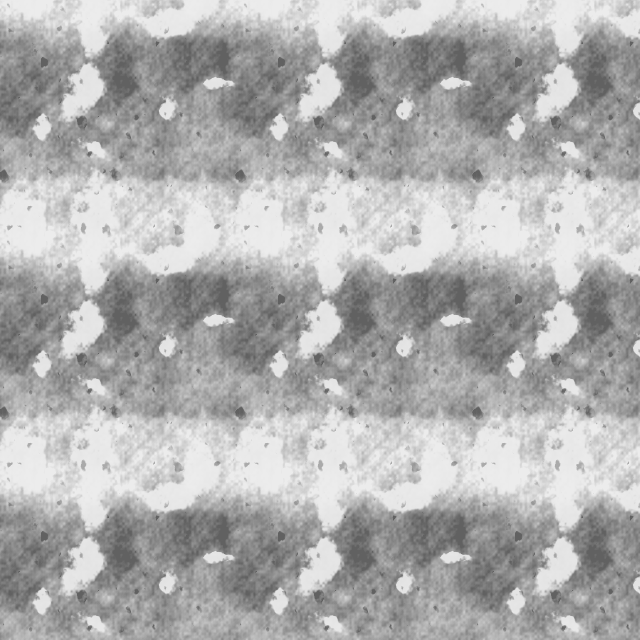
Reproduce this texture procedurally as a WebGL 2 fragment shader.

```glsl
#version 300 es
precision highp float;

uniform vec2 u_resolution;
out vec4 outColor;

const float REPEATS = 2.7;        // tiles across and down
const float BAND_TOP = 0.745;     // pale band start, in tiles below the top edge
const float DARK_WALL = 0.585;
const float HAZE = 0.68;
const float PALE_BAND = 0.83;
const float WHITE = 0.925;
const float BLACKEST = 0.38;
const float STAIN_DEPTH = 0.13;
const float CLOUD_AMOUNT = 0.34;
const float STREAK_AMOUNT = 0.17;
const float SCRATCH_AMOUNT = 0.16;
const float GRAIN_AMOUNT = 0.13;
const vec2 CHIP_CELLS = vec2(15.0, 13.0);

// Soft patches inside one tile: centre xy, radii zw, y pointing down
const vec4 PAINT[10] = vec4[10](
  vec4(0.09, 0.19, 0.10, 0.17), vec4(0.39, 0.18, 0.11, 0.19),
  vec4(0.38, 0.41, 0.07, 0.09), vec4(0.345, 0.635, 0.075, 0.12),
  vec4(0.70, 0.34, 0.13, 0.07), vec4(0.82, 0.24, 0.09, 0.12),
  vec4(0.18, 0.775, 0.05, 0.05), vec4(0.37, 0.88, 0.06, 0.04),
  vec4(0.70, 0.71, 0.035, 0.05), vec4(0.93, 0.62, 0.04, 0.03));
const vec4 STAINS[7] = vec4[7](
  vec4(0.79, 0.53, 0.10, 0.11), vec4(0.94, 0.49, 0.07, 0.07),
  vec4(0.08, 0.74, 0.12, 0.08), vec4(0.41, 0.82, 0.12, 0.07),
  vec4(0.53, 0.87, 0.07, 0.06), vec4(0.51, 0.63, 0.08, 0.10),
  vec4(0.31, 0.86, 0.04, 0.07));

vec2 hash2(vec2 p) {
  vec3 h = fract(p.xyx * vec3(0.1031, 0.1030, 0.0973));
  h += dot(h, h.yzx + 33.33);
  return fract((h.xx + h.yz) * h.zy);
}

// Value noise that wraps once per tile
float noise(vec2 t, vec2 cells) {
  vec2 p = t * cells, i = floor(p), f = p - i;
  f = f * f * (3.0 - 2.0 * f);
  vec2 a = mod(i, cells), b = mod(i + 1.0, cells);
  vec2 seed = cells.yx * 1.7;
  return mix(mix(hash2(a + seed).x, hash2(vec2(b.x, a.y) + seed).x, f.x),
             mix(hash2(vec2(a.x, b.y) + seed).x, hash2(b + seed).x, f.x), f.y);
}

float fbm(vec2 t, vec2 cells) {
  float sum = 0.0, weight = 0.53;
  for (int k = 0; k < 4; k++) {
    sum += weight * noise(t, cells);
    cells *= 2.0;
    weight *= 0.5;
  }
  return sum;
}

// Cellular noise: sparse ragged chips of random size
float chips(vec2 t, vec2 cells) {
  vec2 p = t * cells, i = floor(p);
  float cover = 0.0;
  for (int y = -1; y <= 1; y++)
    for (int x = -1; x <= 1; x++) {
      vec2 cell = i + vec2(x, y);
      vec2 rnd = hash2(mod(cell, cells) + 71.0);
      float radius = 0.32 * pow(rnd.x, 4.0);
      float d = length((p - cell - rnd.yx) * vec2(1.0, 0.8));
      cover = max(cover, 1.0 - smoothstep(radius - 0.08, radius + 0.03, d));
    }
  return cover;
}

float patchMask(vec2 t, vec4 shape) {
  vec2 d = fract(t - shape.xy + 0.5) - 0.5;
  return 1.0 - smoothstep(0.45, 1.4, length(d / shape.zw));
}

void main() {
  vec2 uv = gl_FragCoord.xy / u_resolution;
  vec2 t = vec2(uv.x, 1.0 - uv.y) * REPEATS - vec2(0.0, BAND_TOP);

  // Texture layers
  float rough = fbm(t, vec2(22.0));
  float grain = noise(t, vec2(96.0, 84.0));
  float clouds = fbm(t, vec2(6.0, 7.0));
  float streaks = fbm(t, vec2(34.0, 4.0));
  float scratches = fbm(vec2(t.x + t.y, t.y), vec2(26.0, 5.0));
  vec2 warp = vec2(fbm(t, vec2(8.0)), fbm(t, vec2(9.0))) - 0.5;
  vec2 w = t + 0.13 * warp + 0.04 * (rough - 0.5);

  // Horizontal bands with ragged edges
  float y = fract(t.y + 0.07 * warp.y + 0.05 * (rough - 0.5) + 0.3) - 0.3;
  float haze = smoothstep(-0.27, -0.1, y) * (1.0 - smoothstep(0.0, 0.1, y));
  float band = smoothstep(-0.015, 0.02, y) * (1.0 - smoothstep(0.32, 0.46, y));
  float tone = mix(mix(DARK_WALL, HAZE, haze), PALE_BAND, band);

  // Stains, then worn white paint
  float stain = 0.0, paint = 0.0;
  for (int k = 0; k < STAINS.length(); k++) stain = max(stain, patchMask(w, STAINS[k]));
  for (int k = 0; k < PAINT.length(); k++) paint = max(paint, patchMask(w, PAINT[k]));
  tone -= STAIN_DEPTH * stain;
  tone += CLOUD_AMOUNT * (clouds - 0.5) + STREAK_AMOUNT * (streaks - 0.5);
  tone += SCRATCH_AMOUNT * (scratches - 0.5) + GRAIN_AMOUNT * (grain - 0.5);
  tone += 0.16 * (rough - 0.5);
  float worn = paint + 0.9 * (rough - 0.5) + 0.25 * (grain - 0.5);
  tone = mix(tone, WHITE, 0.92 * smoothstep(0.25, 0.75, worn));

  // Small dark chips
  float chip = chips(t + 0.05 * (rough - 0.5), CHIP_CELLS);
  tone -= 0.25 * chip * smoothstep(0.3, 0.55, rough + 0.2 * (grain - 0.5));

  outColor = vec4(vec3(clamp(tone, BLACKEST, WHITE)), 1.0);
}
```
